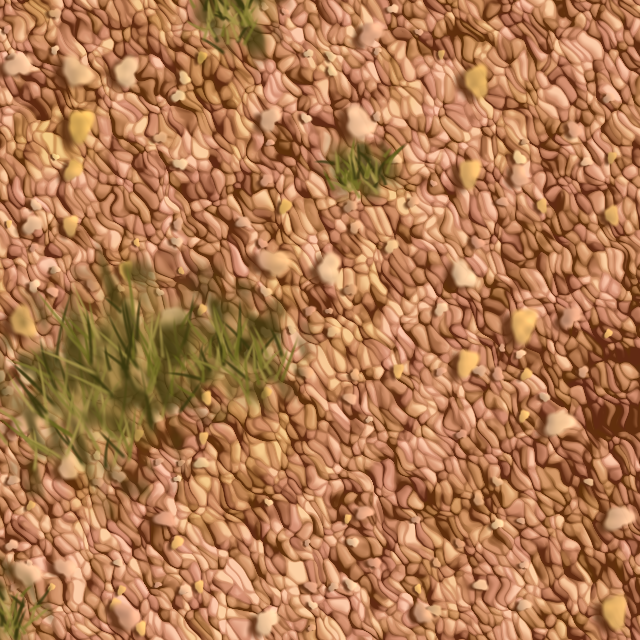
Reproduce this texture procedurally as a Shadertoy shader.

```glsl
float hash(vec2 p) {
    return fract(sin(dot(p, vec2(127.1, 311.7))) * 43758.5453);
}

vec2 hash2(vec2 p) {
    return vec2(hash(p), hash(p + 37.3));
}

float noise(vec2 p) {
    vec2 i = floor(p), f = fract(p);
    f = f * f * (3.0 - 2.0 * f);
    return mix(mix(hash(i), hash(i + vec2(1, 0)), f.x),
               mix(hash(i + vec2(0, 1)), hash(i + vec2(1, 1)), f.x), f.y);
}

vec3 earthRamp(float tone) {
    vec3 c = mix(vec3(0.38, 0.18, 0.06), vec3(0.67, 0.43, 0.28), smoothstep(0.0, 0.36, tone));
    c = mix(c, vec3(0.84, 0.58, 0.43), smoothstep(0.32, 0.62, tone));
    return mix(c, vec3(0.99, 0.80, 0.65), smoothstep(0.62, 1.0, tone));
}

// Slanted, blurred grains of mixed size lit from the right
vec3 gravel(vec2 uv) {
    vec2 slant = vec2(uv.x + 0.38 * uv.y, uv.y);
    vec2 p = slant * vec2(66.0, 45.0);
    p += 1.5 * (vec2(noise(uv * 33.0), noise(uv * 33.0 + 19.0)) - 0.5);
    vec2 cell = floor(p);
    float nearest = 9.0, second = 9.0, total = 0.0;
    vec4 blend = vec4(0);
    for (int y = -1; y <= 1; y++)
    for (int x = -1; x <= 1; x++) {
        vec2 id = cell + vec2(x, y);
        vec2 offset = p - id - hash2(id);
        float d = length(offset) + 0.22 * (hash(id + 52.3) - 0.5);
        second = min(second, max(nearest, d));
        nearest = min(nearest, d);
        float weight = exp(-13.0 * d * d);
        blend += weight * vec4(offset, hash(id + 71.7), hash(id + 13.9));
        total += weight;
    }
    blend /= total;
    float crease = smoothstep(-0.05, 0.55, second - nearest);
    float tone = 0.39 + 0.32 * crease + 0.55 * (blend.z - 0.5);
    tone += 0.5 * dot(blend.xy, vec2(0.85, 0.4)) - 0.22 * smoothstep(0.45, 0.8, nearest);
    // Clumps, pits and broad light
    tone += 0.34 * (noise(slant * vec2(36.0, 25.0) + 7.0) - 0.5);
    tone += 0.22 * (noise(uv * 13.0) - 0.5) + 0.20 * (noise(uv * 5.0 + 2.0) - 0.5);
    tone -= 0.30 * smoothstep(0.74, 0.95, noise(uv * 27.0 + 41.0));
    tone -= 0.13 * smoothstep(0.6, 1.0, uv.x);
    vec3 tint = mix(vec3(0.0, -0.02, 0.02), vec3(0.0, 0.015, -0.02), blend.w);
    return earthRamp(clamp(tone, 0.0, 1.0)) + tint;
}

// Distance from a stone's centre, 1.0 on its uneven outline
float stoneShape(vec2 d, float radius, float seed) {
    float a = atan(d.y, d.x) + seed * 6.28;
    float outline = 1.0 + 0.20 * sin(2.0 * a) + 0.13 * sin(3.0 * a + seed * 9.0) + 0.06 * sin(5.0 * a);
    return length(d) / (radius * outline);
}

// Scattered pebbles, each with a shadow on its left
vec3 addStones(vec3 color, vec2 uv, float cells, float density) {
    vec2 p = uv * cells, cell = floor(p);
    for (int y = -1; y <= 1; y++)
    for (int x = -1; x <= 1; x++) {
        vec2 id = cell + vec2(x, y);
        if (hash(id + cells) > density * (1.25 - 0.8 * id.x / cells)) continue;
        float seed = hash(id + 5.1);
        float radius = mix(0.15, 0.31, hash(id + 8.6));
        vec2 d = p - id - 0.3 - 0.4 * hash2(id + 2.4);
        float shadow = smoothstep(1.3, 0.5, stoneShape(d + radius * vec2(0.7, 0.25), radius, seed));
        float body = smoothstep(1.2, 0.72, stoneShape(d, radius, seed));
        vec3 stone = mix(vec3(0.89, 0.63, 0.50), vec3(1.0, 0.84, 0.66), hash(id + 3.3));
        stone = mix(stone, vec3(0.96, 0.74, 0.44), step(0.8, seed));
        float light = 0.97 + 0.15 * dot(d / radius, vec2(0.85, 0.4));
        light += 0.22 * (noise(uv * 70.0 + seed * 20.0) - 0.5);
        color = mix(color, vec3(0.36, 0.18, 0.07), 0.85 * shadow);
        color = mix(color, stone * light, 0.95 * body);
    }
    return color;
}

// A tuft: patchy olive shade under thin bent blades
vec3 addTuft(vec3 color, vec2 uv, vec2 center, float radius, float seed) {
    float reach = length(uv - center) / radius;
    if (reach > 2.4) return color;
    float patchy = noise(vec2(uv.x + 0.3 * uv.y, uv.y) * vec2(60.0, 30.0) + seed);
    float shade = smoothstep(1.5, 0.3, reach + 1.1 * (patchy - 0.5));
    vec3 ground = mix(vec3(0.26, 0.23, 0.06), vec3(0.66, 0.55, 0.29), smoothstep(0.15, 0.75, patchy));
    color = mix(color, ground, 0.8 * shade);
    for (int i = 0; i < 48; i++) {
        vec2 key = vec2(float(i), seed);
        vec2 spread = hash2(key) + hash2(key + 4.7) - 1.0;
        vec2 d = uv - center - radius * (spread * vec2(1.15, 0.9) - vec2(0.0, 0.35));
        float angle = -0.25 + 1.5 * (hash(key + 9.2) - 0.5) + 0.4 * spread.x;
        d = vec2(d.x * cos(angle) - d.y * sin(angle), d.y * cos(angle) + d.x * sin(angle));
        float along = d.y / (radius * mix(0.4, 1.1, hash(key + 6.5)));
        float bend = radius * 0.35 * (hash(key + 1.8) - 0.5) * along * along;
        float width = 0.0055 * (1.1 - 0.6 * along);
        float blade = smoothstep(width, 0.0, abs(d.x - bend));
        blade *= smoothstep(0.0, 0.15, along) * smoothstep(1.0, 0.65, along);
        vec3 green = mix(vec3(0.38, 0.38, 0.09), vec3(0.72, 0.63, 0.33), hash(key + 7.4));
        green = mix(green, vec3(0.22, 0.21, 0.05), step(0.68, hash(key + 2.6)));
        color = mix(color, green, 0.8 * blade);
    }
    return color;
}

void mainImage(out vec4 fragColor, in vec2 fragCoord) {
    vec2 uv = fragCoord / iResolution.xy;
    vec3 color = gravel(uv);
    color = addStones(color, uv, 30.0, 0.20);
    color = addStones(color, uv, 13.0, 0.24);

    // Faint straw, mostly on the left
    float straw = smoothstep(0.5, 0.9, noise(uv * vec2(16.0, 9.0) + 3.0)) * (1.0 - 0.7 * uv.x);
    color = mix(color, color * vec3(0.95, 0.97, 0.74), 0.7 * straw);

    // Tufts as centre x, centre y, radius
    vec3 tufts[6] = vec3[6](
        vec3(0.13, 0.38, 0.12), vec3(0.22, 0.46, 0.11), vec3(0.37, 0.45, 0.08),
        vec3(0.565, 0.74, 0.045), vec3(0.37, 0.98, 0.06), vec3(0.0, 0.04, 0.06));
    for (int i = 0; i < 6; i++)
        color = addTuft(color, uv, tufts[i].xy, tufts[i].z, float(i) * 13.7 + 1.0);
    fragColor = vec4(clamp(color, 0.0, 1.0), 1.0);
}
```
